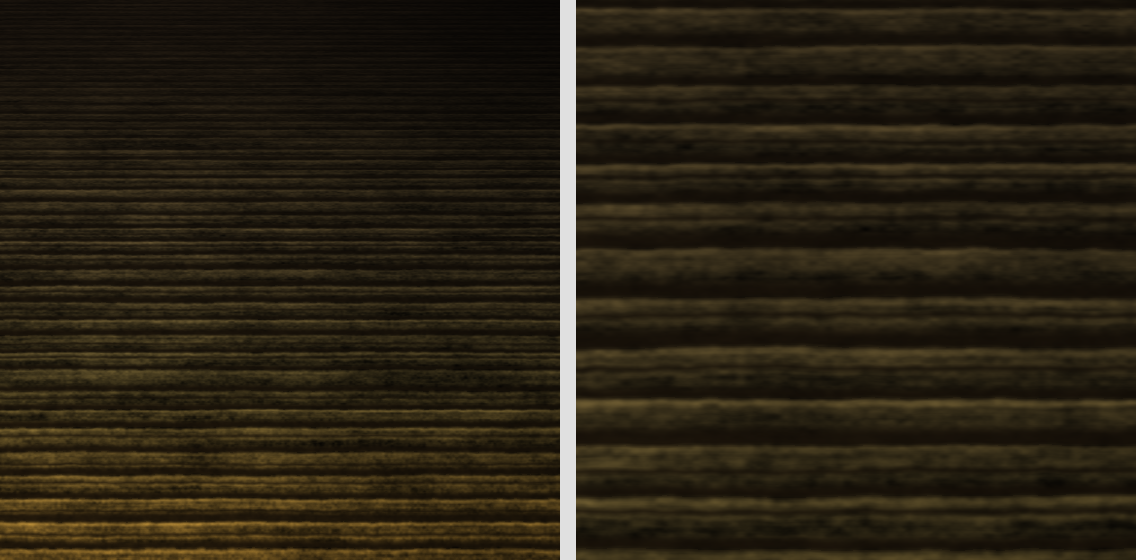
Left, the full canvas; right, a detail of the centre.
Give the GLSL for this texture, as a WebGL 1 fragment shader.

```glsl
precision highp float;
// Dim ridged ground seen at a slant: about 48 horizontal furrows that widen
// towards the viewer. A logarithm maps height to furrow number; each furrow
// has a lit crest, a mottled olive face and an uneven dark groove.

uniform vec2 u_resolution;

float hash(vec2 p) {
  vec3 q = fract(p.xyx * vec3(0.1031, 0.1030, 0.0973));
  q += dot(q, q.yzx + 33.33);
  return fract((q.x + q.y) * q.z);
}

float noise(vec2 p) {
  vec2 i = floor(p), f = fract(p);
  f = f * f * (3.0 - 2.0 * f);
  return mix(mix(hash(i), hash(i + vec2(1.0, 0.0)), f.x),
             mix(hash(i + vec2(0.0, 1.0)), hash(i + 1.0), f.x), f.y);
}

float fbm(vec2 p) {
  float sum = 0.0, amp = 0.5;
  for (int i = 0; i < 4; i++) {
    sum += amp * noise(p);
    p = p * 2.03 + 17.3;
    amp *= 0.5;
  }
  return sum / 0.9375;
}

// Soft line of half width w around c
float band(float x, float c, float w, float blur) {
  return 1.0 - smoothstep(w - blur, w + blur, abs(x - c));
}

void main() {
  vec2 uv = gl_FragCoord.xy / u_resolution;
  float depth = 1.0 - uv.y;

  // Furrow number, with a spacing that grows down the canvas
  float spacing = 0.0065 + 0.041 * depth;
  float rows = log(1.0 + 6.3 * depth) / 0.041;
  float pixel = 1.0 / (u_resolution.y * spacing);
  float wobble = (noise(vec2(uv.x * 9.0, rows * 0.8)) - 0.5) * 0.07
               + (noise(vec2(uv.x * 75.0, rows * 2.0)) - 0.5) * 0.05;
  float warped = rows + 0.55 * (noise(vec2(rows * 0.7, 4.5)) - 0.5) + wobble;
  float id = floor(warped), f = fract(warped);
  float blur = 0.05 + 0.7 * pixel;

  // Per-furrow variation
  float grooveWidth = mix(0.15, 0.42, hash(vec2(id, 3.0)));
  float crestGain = mix(0.1, 0.5, hash(vec2(id, 8.0)));
  float split = step(0.5, hash(vec2(id, 21.0)));
  float splitAt = mix(0.3, 0.6, hash(vec2(id, 13.0)));

  // Grain, long streaks and worn patches
  float grain = fbm(vec2(uv.x * 65.0, rows * 4.5));
  float speck = noise(vec2(uv.x * 190.0, rows * 9.0));
  float streak = fbm(vec2(uv.x * 4.0, warped * 5.0));
  float patches = fbm(vec2(uv.x * 11.0, rows * 0.9) + 40.0);

  // Groove at the foot of the furrow, crest at its head
  float groove = smoothstep(1.0 - grooveWidth - blur - 0.08, 1.0 - grooveWidth * 0.5, f)
               * (1.0 - smoothstep(1.0 - blur, 1.0, f) * 0.5);
  groove = max(groove, 0.5 * (1.0 - smoothstep(0.0, blur, f)));
  groove = max(groove, 0.75 * split * band(f, splitAt, 0.045, blur));
  float crest = band(f, 0.11, 0.06, blur)
              + 0.5 * split * band(f, splitAt + 0.12, 0.04, blur);

  float face = 0.74 + 0.55 * (grain - 0.5) + 0.25 * (speck - 0.5)
             + 0.6 * (streak - 0.5) + 0.55 * (patches - 0.5);
  face -= 0.22 * smoothstep(0.25, 0.8, f);
  face += crest * crestGain * (0.6 + 0.8 * patches);
  face = mix(0.74, face, mix(0.55, 1.0, smoothstep(0.0, 0.5, depth)));

  // Lit colour: near black far away, olive midway, amber up close
  vec3 lit = mix(vec3(0.115, 0.088, 0.058), vec3(0.235, 0.195, 0.115),
                 smoothstep(0.0, 0.45, depth));
  lit = mix(lit, vec3(0.29, 0.245, 0.125), smoothstep(0.4, 0.75, depth));
  lit = mix(lit, vec3(0.45, 0.335, 0.125), smoothstep(0.65, 1.05, depth));
  vec3 dark = mix(vec3(0.055, 0.04, 0.027), vec3(0.105, 0.073, 0.032), depth);

  vec3 color = mix(lit * face, dark * (0.85 + 0.3 * grain),
                   clamp(groove, 0.0, 1.0) * mix(0.55, 0.9, smoothstep(0.0, 0.5, depth)));

  // Light falls off to the right, most of all in the far corner
  color *= 1.06 - 0.24 * smoothstep(0.2, 1.0, uv.x);
  color *= 1.0 - 0.4 * smoothstep(0.45, 1.0, uv.x) * smoothstep(0.45, 0.0, depth);
  gl_FragColor = vec4(max(color, 0.0), 1.0);
}
```
